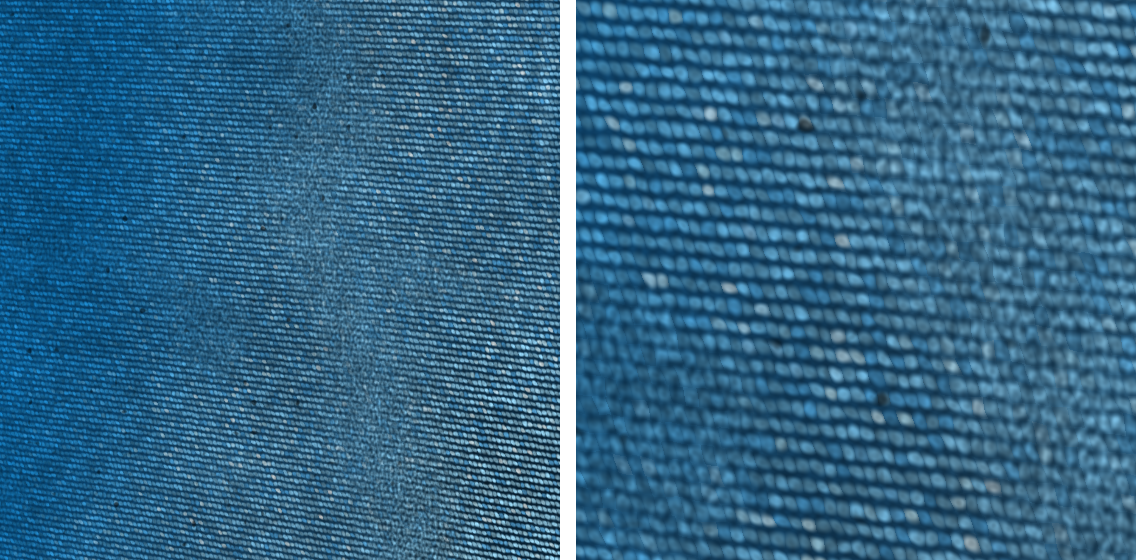
Left: the whole. Right: its middle third, enlarged.
A three.js fragment shader for this texture:

```glsl
varying vec2 vUv;

float hash(vec2 p) {
  vec3 q = fract(vec3(p.xyx) * 0.1031);
  q += dot(q, q.yzx + 33.33);
  return fract((q.x + q.y) * q.z);
}

vec2 gradient(vec2 cell) {
  float angle = 6.2832 * hash(cell);
  return vec2(cos(angle), sin(angle));
}

// Gradient noise, roughly -0.7 to 0.7
float noise(vec2 p) {
  vec2 i = floor(p), f = fract(p);
  vec2 u = f * f * f * (f * (f * 6.0 - 15.0) + 10.0);
  vec2 e = vec2(1.0, 0.0);
  float low = mix(dot(gradient(i), f), dot(gradient(i + e), f - e), u.x);
  float high = mix(dot(gradient(i + e.yx), f - e.yx), dot(gradient(i + 1.0), f - 1.0), u.x);
  return mix(low, high, u.y);
}

void main() {
  vec2 p = vUv;
  float cloud = noise(p * 4.0 + 7.0);
  float grain = noise(p * vec2(200.0, 150.0));

  // Rows run nearly level at the top, steeper and wider at the lower right
  float row = 94.0 * (p.y + p.x * (0.165 - 0.14 * p.y) + 0.003 * noise(p * 3.0));
  row += 0.20 * noise(p * vec2(75.0, 85.0) + 31.0);
  float rowId = floor(row);
  float across = fract(row) - 0.5;

  // Staggered, slanted stitches along each row
  float column = 127.0 * p.x * (1.06 - 0.08 * p.x) + 0.5 * mod(rowId, 2.0);
  column += 0.4 * across + 0.35 * hash(vec2(rowId, 5.0)) + 0.3 * noise(p * 70.0 + 11.0);
  vec2 stitchId = vec2(floor(column), rowId + 20.0);
  float along = fract(column) - 0.5;
  float tint = hash(stitchId);
  float thread = 1.0 - smoothstep(0.13, 0.50, length(vec2(along * 0.58, across)));

  // Hazy bands where the rows dissolve into grain
  float bandOffset = p.x - 0.73 + 0.22 * p.y + 0.10 * cloud;
  float haze = 0.65 * exp(-bandOffset * bandOffset * 130.0);
  haze = max(haze, 0.5 * smoothstep(0.12, 0.42, noise(p * vec2(4.0, 5.0) + 19.0)));
  float weave = mix(thread, 0.54 + 0.75 * grain, haze);

  // Saturated blue at the left, worn steel towards the right
  float wear = smoothstep(-0.08, 0.48, p.x - 0.25 * p.y + 0.10 * cloud);
  float corner = smoothstep(0.6, 1.25, p.x + 0.55 * (1.0 - p.y)) * smoothstep(0.65, 0.1, p.y);
  corner *= smoothstep(0.55, 0.9, p.x);
  vec3 gap = mix(vec3(0.02, 0.26, 0.44), vec3(0.07, 0.22, 0.33), wear);
  gap = mix(gap, vec3(0.01, 0.09, 0.15), 0.8 * corner);
  vec3 yarn = mix(vec3(0.07, 0.42, 0.64), vec3(0.37, 0.57, 0.68), wear);
  yarn = mix(yarn, vec3(0.54, 0.73, 0.81), 0.7 * corner);
  yarn *= 1.0 + (0.40 * tint - 0.20) * (1.0 - 0.6 * haze);

  // Pale, tan and fresh blue stitches
  float clarity = 1.0 - 0.9 * haze;
  float fleck = smoothstep(0.83, 0.98, hash(stitchId + 57.0)) * (0.1 + 0.9 * wear);
  vec3 worn = mix(vec3(0.60, 0.78, 0.84), vec3(0.76, 0.72, 0.69), tint);
  yarn = mix(yarn, worn, 0.75 * fleck * clarity);
  float fresh = wear * step(0.84, hash(stitchId + 91.0));
  yarn = mix(yarn, vec3(0.12, 0.43, 0.65), 0.55 * fresh * clarity);

  vec3 color = mix(gap, yarn, weave);

  // Scattered dark spots and broad light variation
  float spot = smoothstep(0.42, 0.62, noise(p * vec2(65.0, 55.0) + 3.0));
  color *= 1.0 - 0.5 * spot * (1.0 - 0.6 * smoothstep(0.5, 0.9, p.x));
  color *= 1.0 + 0.14 * cloud + 0.25 * grain + 0.12 * noise(p * 22.0 + 43.0);
  color *= 0.98 + 0.06 * smoothstep(0.3, 1.0, p.x);

  // Faint upright ripples near the upper right edge
  float ripple = sin(150.0 * p.x + 3.0 * noise(p * 6.0));
  color += 0.03 * ripple * smoothstep(0.8, 1.0, p.x) * smoothstep(0.4, 0.8, p.y);
  gl_FragColor = vec4(clamp(color, 0.0, 1.0), 1.0);
}
```
